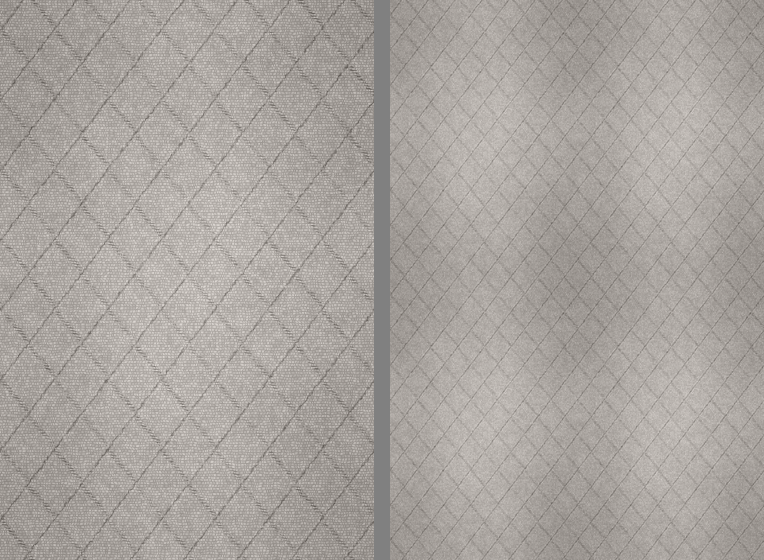
Left: one tile. Right: repeated 2 by 2.
Write a WebGL 2 fragment shader that draws this texture.

```glsl
#version 300 es
precision highp float;
// Warm grey woven wool with a diamond lattice of drawn lines and ladder stitches.
uniform vec2 u_resolution;
out vec4 outColor;

const float TAU = 6.2831853;

float hash(vec2 p) {
  vec3 h = fract(p.xyx * vec3(0.1031, 0.1030, 0.0973));
  h += dot(h, h.yzx + 33.33);
  return fract((h.x + h.y) * h.z);
}

// Dot product of the offset with a random unit gradient at a wrapped lattice point
float corner(vec2 cell, vec2 offset, vec2 period) {
  float angle = TAU * hash(mod(cell, period) + 7.0);
  return dot(vec2(cos(angle), sin(angle)), offset);
}

// Gradient noise over the unit tile, wrapping after a whole number of cells
float noise(vec2 uv, vec2 period) {
  vec2 p = uv * period, i = floor(p), f = p - i;
  vec2 w = f * f * f * (f * (f * 6.0 - 15.0) + 10.0);
  vec2 e = vec2(0.0, 1.0);
  return mix(mix(corner(i, f, period), corner(i + e.yx, f - e.yx, period), w.x),
             mix(corner(i + e, f - e, period), corner(i + 1.0, f - 1.0, period), w.x), w.y);
}

// Horizontal rows of staggered round threads, each with its own tone and length
float weave(vec2 uv) {
  vec2 count = vec2(126.0, 208.0);
  vec2 g = uv * count;
  g.y += 0.5 * noise(uv, vec2(40.0, 60.0));
  float row = mod(floor(g.y), count.y);
  g.x += 0.5 * mod(row, 2.0) + 0.5 * hash(vec2(row, 5.0)) + 0.9 * noise(uv, vec2(50.0, 90.0));
  vec2 f = fract(g) - 0.5;
  float bump = cos(f.x * TAU * 0.5) * cos(f.y * TAU * 0.5);
  float tone = hash(vec2(mod(floor(g.x), count.x), row)) - 0.5;
  return 0.13 * (bump - 0.41) + 0.11 * tone * sqrt(bump);
}

void main() {
  vec2 uv = gl_FragCoord.xy / u_resolution;
  vec2 repeats = vec2(7.0, 8.0);
  vec2 q = uv * repeats - vec2(0.53, 0.09);

  // Lattice axes: whole numbers of rise and fall lie on the two line families
  float rise = q.x - q.y, fall = q.x + q.y;
  float blur = fwidth(rise) * 0.5;
  float wobble = 0.02 * noise(uv, vec2(42.0, 64.0)) + 0.04 * noise(uv, vec2(112.0, 144.0));

  // Cloth: threads, soft blotches and darker borders
  float shade = weave(uv);
  shade += 0.04 * noise(uv, vec2(90.0, 140.0)) + 0.03 * noise(uv, vec2(21.0, 32.0));
  shade += 0.03 * noise(uv, vec2(4.0, 6.0));
  shade -= 0.035 * cos(TAU * uv.x) + 0.03 * cos(TAU * uv.y);

  // Thin, slightly broken rising line with a faint raised edge
  float d = abs(fract(rise + wobble + 0.5) - 0.5);
  float wear = 0.85 + 0.9 * noise(uv, vec2(90.0, 130.0));
  float groove = 1.0 - smoothstep(0.01 - blur, 0.022 + blur, d);
  float ridge = smoothstep(0.03, 0.05, d) * (1.0 - smoothstep(0.05, 0.1, d));
  shade += 0.015 * ridge - 0.19 * wear * groove;

  // Falling ladder stitch of short uneven rungs, drifting along each diamond side
  float along = fract(rise);
  float across = fall - round(fall) + wobble - 0.07 * (along - 0.4);
  float band = 1.0 - smoothstep(0.035 - blur, 0.06 + blur, abs(across));
  float bent = 0.35 * noise(uv, vec2(70.0, 100.0));
  float rung = 0.5 + 0.5 * cos(TAU * (22.0 * q.y + 2.5 * across + bent));
  vec2 side = vec2(floor(rise) + 0.5, round(fall));
  vec2 middle = mod(vec2(side.x + side.y, side.y - side.x) * 0.5, repeats);
  float strength = 0.6 + 0.45 * hash(middle * 4.0 + 3.0);
  strength *= smoothstep(0.0, 0.1, along) * (1.0 - smoothstep(0.92, 1.0, along));
  strength *= 1.0 + 0.9 * noise(uv + 0.43, vec2(60.0, 90.0));
  shade -= band * strength * (0.17 * rung - 0.02);

  outColor = vec4(clamp(vec3(0.674, 0.653, 0.634) + shade, 0.0, 1.0), 1.0);
}
```
